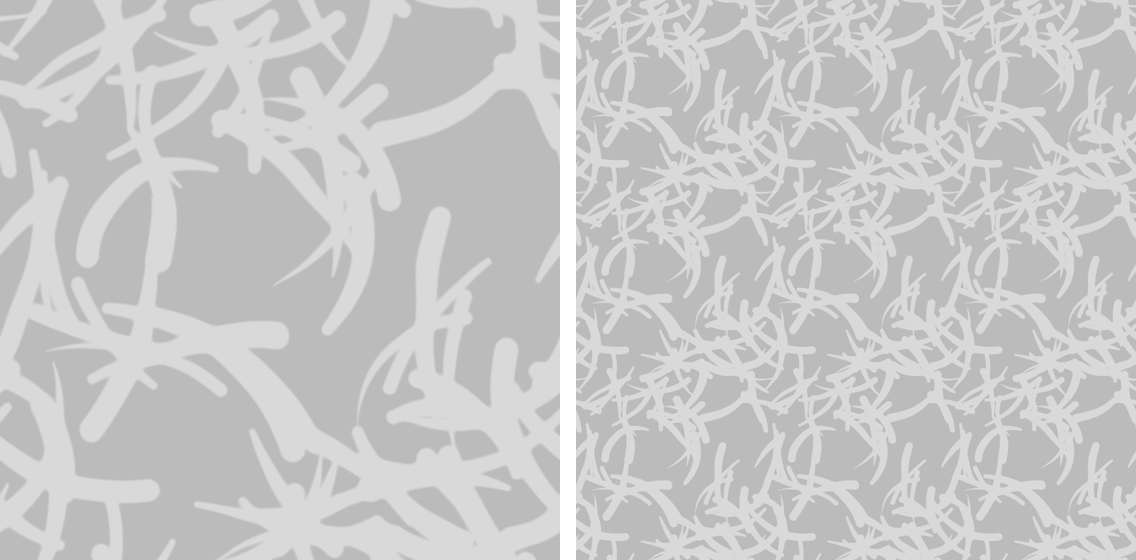
Left: one tile. Right: repeated 3 by 3.
A Shadertoy shader for this pattern:

```glsl
// Tiling tangle of pale, curved, tapering strands on a flat grey ground.

#define GROUND vec3(0.733)
#define STRAND vec3(0.850)
#define GRID 4               // clumps per side of the tile
#define STRANDS 4            // strands per clump
#define HALF_LENGTH vec2(0.10, 0.22)
#define HALF_WIDTH vec2(0.011, 0.023)
#define RADIUS vec2(0.17, 0.60)
#define WOBBLE 0.010
#define WOBBLE_CELLS 11
#define JOIN 0.007           // rounding where strands meet
#define SOFTNESS 0.003
#define SEED 37u

uint scramble(uint n) {
    n = n * 747796405u + 2891336453u;
    n = ((n >> ((n >> 28u) + 4u)) ^ n) * 277803737u;
    return (n >> 22u) ^ n;
}

float hash(uint n) {
    return float(scramble(n) >> 8u) / 16777216.0;
}

vec4 hash4(uint n) {
    n = scramble(n + SEED * 1013u);
    return vec4(hash(n), hash(n + 1u), hash(n + 2u), hash(n + 3u));
}

// Lattice value that repeats across the tile
vec2 lattice(ivec2 cell) {
    cell = (cell + WOBBLE_CELLS) % WOBBLE_CELLS;
    return hash4(uint(cell.x + cell.y * WOBBLE_CELLS) + 5000u).xy - 0.5;
}

vec2 wrappedNoise(vec2 uv) {
    vec2 p = uv * float(WOBBLE_CELLS);
    ivec2 c = ivec2(floor(p));
    vec2 f = fract(p);
    f = f * f * (3.0 - 2.0 * f);
    return mix(mix(lattice(c), lattice(c + ivec2(1, 0)), f.x),
               mix(lattice(c + ivec2(0, 1)), lattice(c + ivec2(1, 1)), f.x), f.y);
}

float smoothUnion(float a, float b) {
    float h = max(JOIN - abs(a - b), 0.0) / JOIN;
    return min(a, b) - 0.25 * JOIN * h * h;
}

// Distance to a circular arc centred on the origin, thinning towards one end
float taperedArc(vec2 p, float radius, float halfLength, float halfWidth, float taper) {
    p.y -= radius;
    float reach = halfLength / radius;
    float angle = clamp(atan(p.x, -p.y), -reach, reach);
    vec2 nearest = radius * vec2(sin(angle), -cos(angle));
    float along = 0.5 + 0.5 * angle / reach;
    return length(p - nearest) - halfWidth * (1.0 - taper * along * along);
}

float strandField(vec2 uv) {
    float d = 1.0;
    for (int i = 0; i < GRID * GRID; i++) {
        vec4 clump = hash4(uint(i));
        vec2 node = (vec2(i % GRID, i / GRID) + clump.xy * 1.3) / float(GRID);
        for (int j = 0; j < STRANDS; j++) {
            uint id = uint(i * STRANDS + j) * 2u + 1000u;
            vec4 a = hash4(id);
            vec4 b = hash4(id + 1u);

            // Strands run in loose pairs along two directions
            float turn = 6.2832 * clump.z + float(j / 2) * mix(0.8, 2.2, clump.w)
                       + (a.x - 0.5) * 0.9;
            vec2 dir = vec2(cos(turn), sin(turn));
            vec2 p = uv - node;
            p -= floor(p + 0.5);
            p = vec2(dot(p, dir), dot(p, vec2(-dir.y, dir.x)));

            float halfLength = mix(HALF_LENGTH.x, HALF_LENGTH.y, a.y);
            p -= vec2((a.z - 0.5) * 1.3 * halfLength, (a.w - 0.5) * 0.07);
            if (b.x < 0.5) p.y = -p.y;
            if (b.y < 0.5) p.x = -p.x;
            float radius = mix(RADIUS.x, RADIUS.y, fract(b.x * 2.0));
            float halfWidth = mix(HALF_WIDTH.x, HALF_WIDTH.y, b.z);
            float taper = mix(0.35, 1.0, b.w);
            d = smoothUnion(d, taperedArc(p, radius, halfLength, halfWidth, taper));
        }
    }
    return d;
}

void mainImage(out vec4 fragColor, in vec2 fragCoord) {
    vec2 uv = fragCoord / iResolution.xy;
    float d = strandField(uv + WOBBLE * wrappedNoise(uv));
    float edge = max(SOFTNESS, 0.75 / iResolution.y);
    fragColor = vec4(mix(STRAND, GROUND, smoothstep(-edge, edge, d)), 1.0);
}
```
